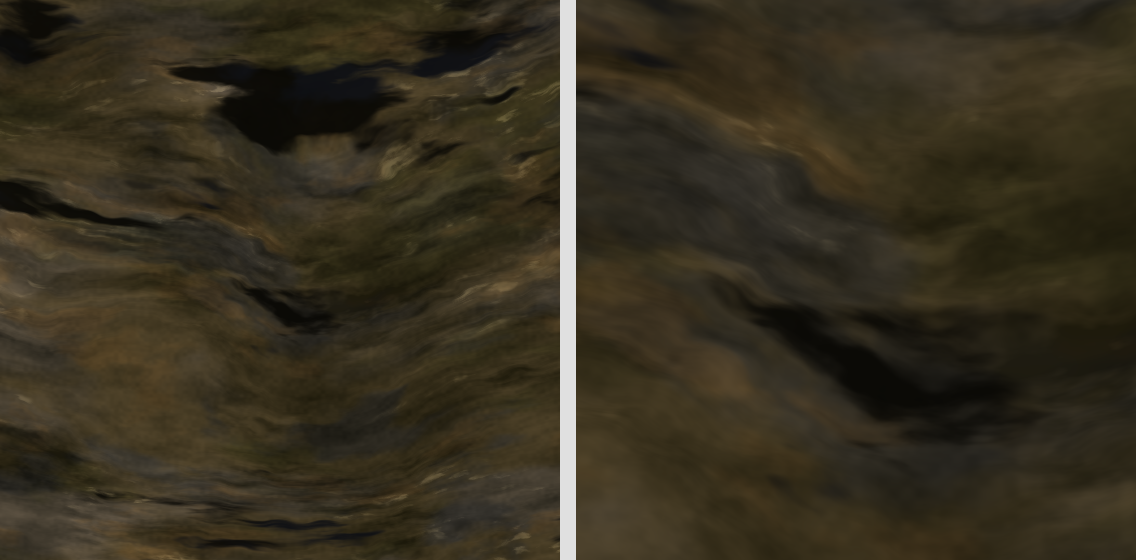
Left, the full canvas; right, a detail of the centre.
Give the GLSL for this texture, as a three.js fragment shader.

```glsl
// Murky stream bed seen through moving water: brown and grey silt smeared sideways.
// Noise stretched along a gently bent flow sets the tone and the tint;
// dark streaked pools, faint stains, ragged fine streaks and small glints lie over it.
varying vec2 vUv;

float hash(vec2 p) {
  vec3 q = fract(p.xyx * 0.1031);
  q += dot(q, q.yzx + 33.33);
  return fract((q.x + q.y) * q.z);
}

float noise(vec2 p) {
  vec2 cell = floor(p);
  vec2 f = fract(p);
  f = f * f * f * (f * (f * 6.0 - 15.0) + 10.0);
  float low = mix(hash(cell), hash(cell + vec2(1.0, 0.0)), f.x);
  float high = mix(hash(cell + vec2(0.0, 1.0)), hash(cell + vec2(1.0, 1.0)), f.x);
  return mix(low, high, f.y);
}

// Five octaves, normalised to 0..1 with a mean of one half; each is slightly turned
float fbm(vec2 p) {
  float sum = 0.0;
  float weight = 0.5;
  for (int i = 0; i < 5; i++) {
    sum += weight * noise(p);
    p = mat2(0.98, 0.2, -0.2, 0.98) * p * 2.03 + vec2(17.3, 9.1);
    weight *= 0.5;
  }
  return sum / 0.96875;
}

// Sags the current in the middle, stirs it with slow eddies and frays it slightly
vec2 bendFlow(vec2 uv, float sag, vec2 stir, float fray) {
  vec2 eddy = vec2(noise(uv * vec2(3.0, 4.0) + 31.0), noise(uv * vec2(3.4, 4.6) + 57.0)) - 0.5;
  vec2 ripple = vec2(noise(uv * vec2(22.0, 40.0) + 8.0), noise(uv * vec2(26.0, 44.0) + 3.0)) - 0.5;
  float offset = uv.x - 0.45;
  return uv + stir * eddy + fray * ripple - vec2(0.0, sag * offset * offset);
}

// Soft-edged patches where stretched noise rises above a threshold
float patches(vec2 flow, vec2 scale, float seed, float start, float end) {
  return smoothstep(start, end, fbm(flow * scale + seed));
}

// Soft elliptical hill, one at its centre
float hill(vec2 uv, vec2 centre, vec2 radius) {
  vec2 d = (uv - centre) / radius;
  return exp(-dot(d, d));
}

// Silt colour: a warm and a grey ramp blended by tint
vec3 silt(float tone, float tint) {
  vec3 warm = mix(vec3(0.115, 0.10, 0.042), vec3(0.34, 0.285, 0.18), tone);
  vec3 grey = mix(vec3(0.12, 0.112, 0.082), vec3(0.35, 0.31, 0.25), tone);
  return mix(warm, grey, tint);
}

void main() {
  vec2 flow = bendFlow(vUv, 0.28, vec2(0.16, 0.13), 0.012);

  // Broad banks, mid-size daubs, fine drawn-out streaks and a soft grain
  float banks = fbm(flow * vec2(3.0, 7.5) + 4.0) - 0.5;
  float daubs = fbm(flow * vec2(11.0, 24.0) + 40.0) - 0.5;
  float streaks = fbm(flow * vec2(13.0, 52.0) + 12.0) - 0.5;
  float grain = noise(vUv * vec2(130.0, 150.0)) - 0.5;
  float ragged = mix(0.4, 1.1, patches(flow, vec2(4.0, 7.0), 19.0, 0.4, 0.65));
  float tone = 0.53 + 1.25 * banks + 0.4 * daubs + ragged * streaks + 0.12 * grain;
  tone = clamp(tone, 0.0, 1.15);
  float tint = patches(flow, vec2(3.2, 7.0), 71.0, 0.38, 0.66);
  vec3 color = silt(tone, tint);

  // Moss, slate and ochre stains keep the shading of the silt
  float shade = 0.5 + tone;
  float moss = patches(flow, vec2(4.0, 9.0), 93.0, 0.54, 0.74);
  float slate = patches(flow, vec2(4.5, 11.0), 128.0, 0.58, 0.76);
  float ochre = patches(flow, vec2(7.0, 18.0), 150.0, 0.58, 0.78);
  color = mix(color, vec3(0.17, 0.165, 0.07) * shade, 0.5 * moss);
  color = mix(color, vec3(0.15, 0.15, 0.145) * shade, 0.6 * slate);
  color = mix(color, vec3(0.32, 0.235, 0.12) * shade, 0.4 * ochre);

  // Deep pools gather near the top, torn into streaks, some with a blue sheen
  float depth = fbm(flow * vec2(3.6, 14.0) + 205.0) + 0.2 * streaks;
  depth += 0.26 * hill(vUv, vec2(0.58, 0.83), vec2(0.24, 0.11));
  float pool = smoothstep(0.65, 0.81, depth);
  float sheen = patches(flow, vec2(5.0, 12.0), 233.0, 0.46, 0.68);
  vec3 poolColor = mix(vec3(0.03, 0.027, 0.014), vec3(0.045, 0.053, 0.075), sheen);
  color = mix(color, poolColor, 0.92 * pool);

  // Small pale glints, clustered on the lighter banks
  float glintArea = patches(flow, vec2(5.0, 11.0), 260.0, 0.5, 0.68);
  float glint = patches(flow, vec2(24.0, 75.0), 281.0, 0.54, 0.76);
  color += vec3(0.15, 0.135, 0.10) * glint * glintArea * smoothstep(0.25, 0.75, tone) * (1.0 - pool);

  gl_FragColor = vec4(color, 1.0);
}
```
